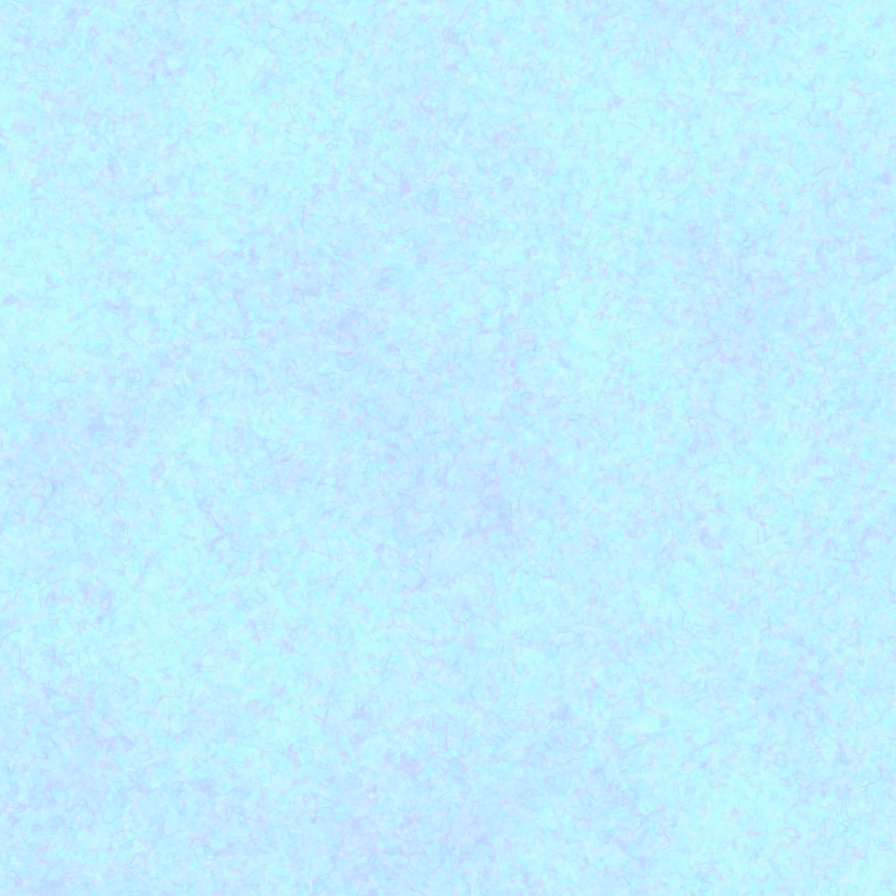
A Shadertoy shader for this texture:

```glsl
// Pale icy-blue fibrous paper: soft lavender clouds over bright cyan.
// Rotated value-noise octaves form the mottling; broken contour lines of
// warped noise form short fine fibres, with grain and faint tint flecks on top.

const vec3 ICE_CYAN = vec3(0.755, 0.990, 1.0);
const vec3 LAVENDER = vec3(0.765, 0.840, 1.0);

// Integer hash of a lattice cell, giving 0..1
float hash(ivec2 cell, uint seed) {
    uvec2 q = uvec2(cell) * uvec2(1597334673u, 3812015801u);
    uint h = (q.x ^ q.y ^ (seed * 2654435769u)) * 1597334673u;
    h = (h ^ (h >> 15)) * 2246822519u;
    h ^= h >> 13;
    return float(h & 65535u) / 65535.0;
}

float valueNoise(vec2 p, uint seed) {
    ivec2 cell = ivec2(floor(p));
    vec2 f = fract(p);
    vec2 s = f * f * (3.0 - 2.0 * f);
    float low = mix(hash(cell, seed), hash(cell + ivec2(1, 0), seed), s.x);
    float high = mix(hash(cell + ivec2(0, 1), seed), hash(cell + ivec2(1, 1), seed), s.x);
    return mix(low, high, s.y);
}

vec2 rotate(vec2 p, float angle) {
    float c = cos(angle), s = sin(angle);
    return vec2(c * p.x - s * p.y, s * p.x + c * p.y);
}

// Layered noise; each octave is turned to hide the lattice
float clouds(vec2 p, int octaves, float gain, uint seed) {
    float sum = 0.0, total = 0.0, weight = 1.0;
    for (int i = 0; i < octaves; i++) {
        sum += weight * valueNoise(p, seed + uint(i));
        total += weight;
        weight *= gain;
        p = rotate(p, 0.65) * 2.0 + 7.3;
    }
    return sum / total;
}

// Thin curled strokes, broken into short pieces by a second noise
float fibres(vec2 uv, float scale, float width, float angle, uint seed) {
    vec2 p = rotate(uv, angle) * scale;
    vec2 warp = vec2(valueNoise(p * 0.7, seed + 1u), valueNoise(p * 0.7, seed + 2u));
    float field = valueNoise(p + 1.6 * warp, seed);
    float line = 1.0 - smoothstep(0.0, width, abs(field - 0.5));
    float gaps = smoothstep(0.35, 0.6, valueNoise(p * 0.8 + 3.1, seed + 3u));
    return line * gaps;
}

void mainImage(out vec4 fragColor, in vec2 fragCoord) {
    vec2 uv = fragCoord / min(iResolution.x, iResolution.y);

    // Large mottling, then fine grain
    float mottle = clouds(uv * 5.0 + 2.7, 7, 0.66, 11u) - 0.5;
    float grain = clouds(rotate(uv, 0.4) * 150.0, 2, 1.0, 31u) - 0.5;
    float shade = 0.27 + 1.2 * mottle + 0.5 * grain;

    // Dark fibres at two sizes, crossed by pale ones
    shade += 0.36 * fibres(uv, 85.0, 0.15, 0.5, 41u);
    shade += 0.34 * fibres(uv, 125.0, 0.19, 1.7, 51u);
    shade -= 0.24 * fibres(uv, 100.0, 0.18, 2.6, 61u);
    vec3 color = mix(ICE_CYAN, LAVENDER, clamp(shade, 0.05, 1.0));

    // Small pink and cyan flecks
    float tint = clouds(rotate(uv, 1.1) * 85.0, 3, 0.9, 71u) - 0.5;
    color.r += 0.16 * tint;

    fragColor = vec4(color, 1.0);
}
```
